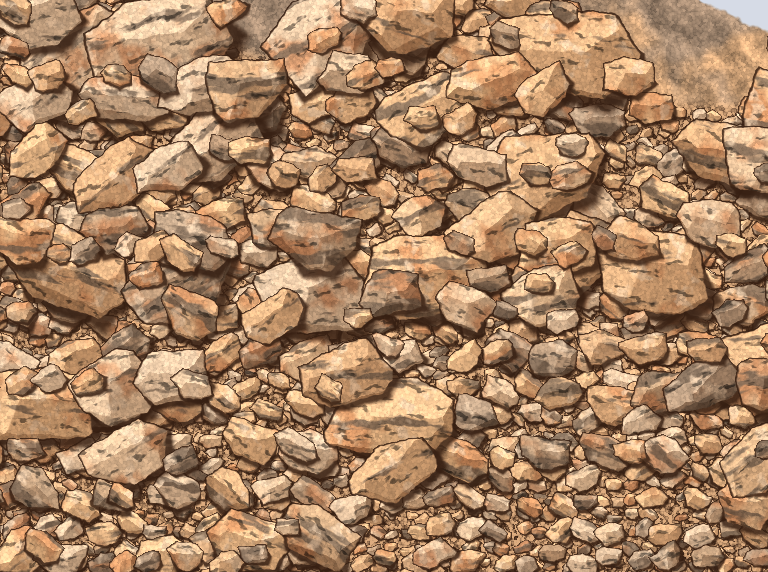
This texture is drawn by a Shadertoy shader. Its source:

```glsl
// Sunlit scree: angular banded boulders piled over gravel below a grey cliff.

const vec3 SAND   = vec3(0.98, 0.80, 0.60);
const vec3 TAN    = vec3(0.87, 0.68, 0.50);
const vec3 PALE   = vec3(0.90, 0.79, 0.67);
const vec3 SLATE  = vec3(0.55, 0.46, 0.38);
const vec3 RUST   = vec3(0.76, 0.47, 0.29);
const vec3 SHADOW = vec3(0.21, 0.12, 0.07);
const vec3 SKY    = vec3(0.84, 0.86, 0.90);
const vec3 SUN    = vec3(-0.30, 0.78, 0.55);
const int LAYERS = 6;

vec3 hash3(vec2 p) {
    vec3 q = fract(p.xyx * vec3(0.1031, 0.1030, 0.0973));
    q += dot(q, q.yxz + 33.33);
    return fract((q.xxy + q.yzz) * q.zyx);
}

mat2 rotation(float a) {
    float c = cos(a), s = sin(a);
    return mat2(c, s, -s, c);
}

// Distance to the nearest scattered point, plus that point's random value
vec2 cellular(vec2 p) {
    vec2 cell = floor(p), best = vec2(9.0, 0.0);
    for (int y = -1; y <= 1; y++)
    for (int x = -1; x <= 1; x++) {
        vec2 id = cell + vec2(x, y);
        vec3 h = hash3(id);
        float d = length(id + h.xy - p);
        if (d < best.x) best = vec2(d, h.z);
    }
    return best;
}

// Layered, mutually bent sines, about -1 to 1
float waves(vec2 p) {
    float sum = 0.0, amp = 0.55;
    for (int i = 0; i < 4; i++) {
        sum += amp * sin(p.y + 1.3 * sin(p.x + float(i)));
        p = rotation(0.25) * p * 1.85 + 2.7;
        amp *= 0.65;
    }
    return sum;
}

// Slices a solid by one plane, keeping its height, visible normal and outline
void cut(vec2 p, vec3 n, float d, inout float height, inout vec3 normal, inout float edge) {
    float inside = d - dot(n.xy, p), top = inside / n.z;
    edge = min(edge, inside / length(n.xy));
    normal = mix(normal, normalize(n), smoothstep(-0.03, 0.03, height - top));
    height = min(height, top);
}

// Random convex block: xyz is the facet normal, w the inner edge distance
vec4 block(vec2 p, vec2 seed) {
    float height = 99.0, edge = 99.0;
    vec3 normal = vec3(0.0, 0.0, 1.0);
    for (int i = 0; i < 7; i++) {
        vec3 h = hash3(seed + float(i) * vec2(7.0, 3.0));
        float a = (float(i) + 0.55 * h.x) * 6.2832 / 7.0;
        cut(p, vec3(cos(a), sin(a), 0.12 + 0.35 * h.y), 0.66 + 0.28 * h.z, height, normal, edge);
    }
    vec3 h = hash3(seed + 91.0), k = hash3(seed + 57.0);
    cut(p, vec3(0.6 * h.x - 0.3, 0.75, 0.65), 0.42 + 0.22 * h.y, height, normal, edge);
    cut(p, vec3(0.8 * k.x - 0.4, -0.45, 0.85), 0.46 + 0.25 * k.y, height, normal, edge);
    cut(p, vec3(h.z < 0.5 ? -0.7 : 0.7, -0.1, 0.6), 0.42 + 0.3 * k.z, height, normal, edge);
    return vec4(normalize(normal), edge);
}

// Sandy stone with rust stains, slate strata, pale flecks and dark chips
vec3 stone(vec2 q, vec3 h, float grain) {
    vec3 c = mix(mix(TAN, SAND, h.x), PALE, smoothstep(0.5, 0.85, h.z) * 0.8);
    c = mix(c, SLATE * 1.2, 0.7 * smoothstep(0.72, 0.88, h.y));
    c = mix(c, RUST, 0.6 * smoothstep(0.1, 1.0, waves(q * 26.0) + h.x * 0.9 - 0.5));
    float strata = waves(q * vec2(20.0, 85.0) + h.xy * 20.0);
    c = mix(c, SLATE * 0.85, 0.8 * smoothstep(0.15, 0.6, strata + h.y - 0.65));
    c = mix(c, PALE * 1.05, 0.6 * smoothstep(0.4, 0.9, waves(q.yx * 55.0 + 7.0)));
    c *= 1.0 - 0.45 * smoothstep(0.55, 1.0, waves(q * vec2(60.0, 130.0) + h.zx * 30.0));
    return c * (0.84 + 0.36 * grain);
}

// Upper limit of the rubble, where the cliff begins
float rubbleTop(float x) {
    return 1.05 - 0.15 * exp(-40.0 * (x - 0.47) * (x - 0.47)) - 0.24 * smoothstep(0.9, 1.2, x);
}

vec3 cliff(vec2 p, float grain) {
    float crack = waves(rotation(0.7) * p * vec2(30.0, 70.0));
    vec3 c = mix(SLATE * 1.1, TAN * 0.9, smoothstep(-0.3, 0.9, waves(p * 17.0) + p.x - 0.9));
    return c * (0.78 + 0.5 * grain + 0.2 * crack);
}

// Paints one grid of blocks, upper rows first, each with a shadow at its foot
vec3 scatter(vec3 col, vec2 p, float size, float odds, float layer, float grain, float pixel) {
    vec2 cell = floor(p / size);
    for (int y = 1; y >= -1; y--)
    for (int x = -1; x <= 1; x++) {
        vec2 id = cell + vec2(x, y), seed = id + layer * 37.0;
        vec3 h = hash3(seed), k = hash3(seed + 211.0);
        vec2 centre = (id + 0.5 + 0.5 * (h.xy - 0.5)) * size;
        float gravelTop = 0.19 * smoothstep(0.45, 0.75, centre.x);
        bool bare = centre.y > rubbleTop(centre.x) || (size > 0.055 && centre.y < gravelTop);
        if (h.z > (bare ? 0.03 : odds)) continue;

        float radius = size * mix(0.38, 0.62, k.x);
        vec2 q = rotation(1.3 * (k.y - 0.5)) * (p - centre);
        vec2 unit = q / (radius * vec2(1.3, 0.9));
        if (dot(unit, unit) > 3.2) continue;
        vec4 b = block(unit, seed);
        float reach = 0.02 + 0.3 * max(0.0, 0.4 * unit.x - unit.y - 0.25);
        col = mix(col, SHADOW, 0.85 * smoothstep(-reach, -0.4 * reach, b.w));
        float light = smoothstep(-0.4, 0.7, dot(b.xyz, SUN));
        vec3 face = stone(q + k.xz * 9.0, hash3(seed + 83.0), grain);
        face *= mix(vec3(0.64, 0.58, 0.53), vec3(1.05), light);
        col = mix(col, face, smoothstep(0.0, 1.5 * pixel / radius, b.w));
    }
    return col;
}

void mainImage(out vec4 fragColor, in vec2 fragCoord) {
    vec2 p = fragCoord / iResolution.y;
    float pixel = 1.0 / iResolution.y;
    vec2 fine = cellular(p * 190.0), coarse = cellular(p * 70.0);
    float grain = 0.5 * fine.y + 0.2 * coarse.y + 0.3 * (1.0 - fine.x);

    // Ground, cliff and the corner of sky
    vec3 col = mix(SHADOW, TAN, smoothstep(0.1, 0.75, grain));
    col = mix(col, cliff(p, grain), smoothstep(-0.02, 0.02, p.y - rubbleTop(p.x)));
    float ridge = p.y - 1.0 + 0.5 * (p.x - 1.22);
    col = mix(col, SKY, smoothstep(0.0, 0.006, ridge + 0.004 * waves(p * 60.0)));

    // Gravel first, then boulders, then loose rocks on top
    float sizes[LAYERS] = float[](0.028, 0.05, 0.085, 0.21, 0.13, 0.06);
    float odds[LAYERS] = float[](0.95, 0.9, 0.85, 0.55, 0.55, 0.2);
    vec2 rough = p + 0.002 * vec2(waves(p * 90.0), waves(p.yx * 90.0 + 4.0));
    for (int i = 0; i < LAYERS; i++)
        col = scatter(col, rough, sizes[i], odds[i], float(i + 1), grain, pixel);
    fragColor = vec4(clamp(col, 0.0, 1.0), 1.0);
}
```
